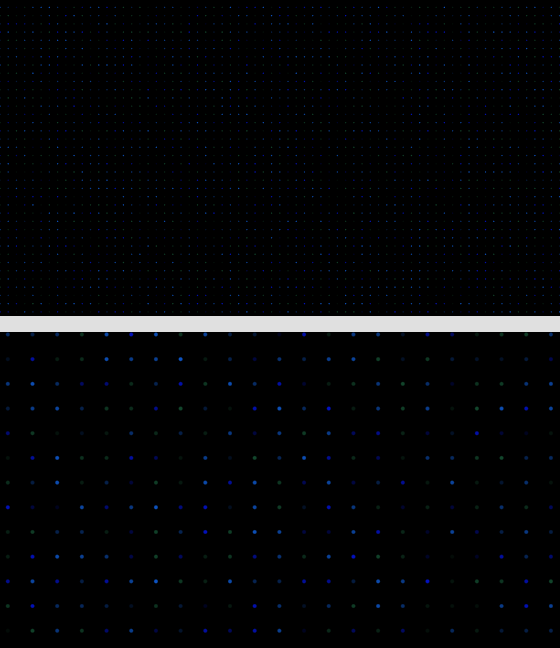
Top, the full canvas; bottom, a detail of the centre.
Give the GLSL for this pattern, as a Shadertoy shader.

```glsl
// A fine square lattice of tiny glowing dots on black, in blue, azure and dim green.
// Each cell holds one soft round dot; a hash picks its hue and strength, and layered
// sines along the columns and rows make some lines of dots stronger than others.

#define ROWS 38.4                       // cells per canvas height
#define LATTICE_SHIFT vec2(0.5, 0.0)    // puts a dot column on the left edge
#define DOT_RADIUS 0.077                // in cells
#define DOT_SOFTNESS 0.05               // width of the dot's faded rim, in cells
#define BLUE vec3(0.01, 0.08, 0.88)
#define AZURE vec3(0.06, 0.38, 0.88)
#define GREEN vec3(0.08, 0.32, 0.20)
#define BLUE_SHARE 0.26
#define GREEN_SHARE 0.30
#define MIN_GLOW 0.14
#define MAX_GLOW 0.86
#define LINE_VARIATION 0.22

// One pseudo-random value in 0..1 per cell
float hash(vec2 p) {
    vec3 q = fract(vec3(p.xyx) * 0.1031);
    q += dot(q, q.yzx + 33.33);
    return fract((q.x + q.y) * q.z);
}

// Uneven strength of whole columns and rows, in -1..1
float lineWave(vec2 cell) {
    float columns = sin(cell.x * 2.13) + sin(cell.x * 0.87 + 1.4);
    float rows = sin(cell.y * 1.71 + 0.6) + sin(cell.y * 2.63);
    return 0.25 * (columns + rows);
}

vec3 dotColor(vec2 cell) {
    // Hue
    float pick = hash(cell + 17.0);
    vec3 hue = AZURE;
    if (pick < BLUE_SHARE) hue = BLUE;
    else if (pick < BLUE_SHARE + GREEN_SHARE) hue = GREEN;

    // Strength
    float strength = hash(cell + 71.0) + LINE_VARIATION * lineWave(cell);
    return hue * mix(MIN_GLOW, MAX_GLOW, clamp(strength, 0.0, 1.0));
}

void mainImage(out vec4 fragColor, in vec2 fragCoord) {
    // Square cells, with the dot at each cell centre
    vec2 p = fragCoord / iResolution.y * ROWS + LATTICE_SHIFT;
    vec2 cell = floor(p);
    float dist = length(fract(p) - 0.5);

    // Coverage of the disc, with a rim at least one pixel wide
    float rim = max(ROWS / iResolution.y, DOT_SOFTNESS);
    float coverage = clamp((DOT_RADIUS - dist) / rim + 0.5, 0.0, 1.0);

    fragColor = vec4(dotColor(cell) * coverage, 1.0);
}
```
